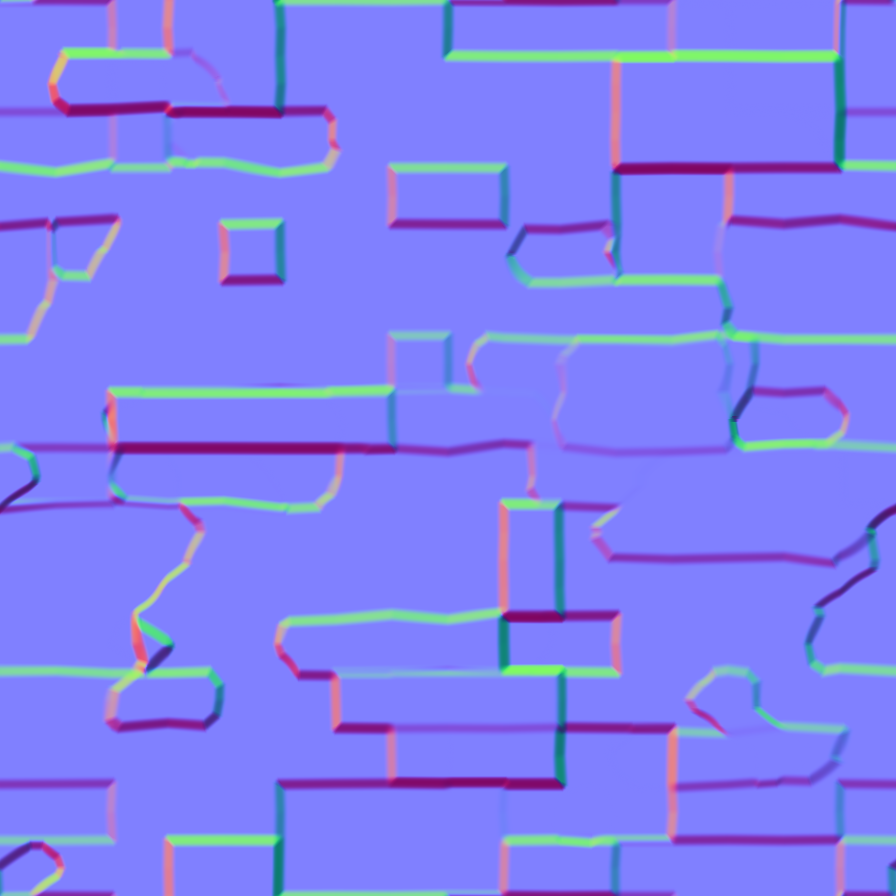
A Shadertoy shader for this texture map:

```glsl
// Tangent-space normal map of irregular stepped panels on a tiling grid.

const float GRID = 16.0;        // cells across the canvas
const int PANELS = 40;
const vec2 SLOTS = vec2(5.0, 8.0);
const float BEVEL = 0.21;       // bevel width in cells
const float SAMPLE_STEP = 0.05; // slope sampling offset in cells
const vec2 RELIEF = vec2(0.19, 0.27);

float hash(vec2 p) {
    return fract(sin(dot(p, vec2(127.1, 311.7))) * 43758.5453);
}

// Piecewise linear noise that repeats with the given period.
float kinkNoise(vec2 p, float period, float seed) {
    vec2 i = floor(p), f = fract(p);
    vec2 a = mod(i, period) + seed, b = mod(i + 1.0, period) + seed;
    return mix(mix(hash(a), hash(vec2(b.x, a.y)), f.x),
               mix(hash(vec2(a.x, b.y)), hash(b), f.x), f.y);
}

// Small bends that turn straight sides into uneven polylines.
vec2 bend(vec2 p) {
    vec2 n = vec2(kinkNoise(p * 2.0, GRID * 2.0, 3.7),
                  kinkNoise(p, GRID, 51.3));
    return (n - 0.5) * vec2(0.45, 0.22);
}

// Distance to a box whose corners are cut by differing amounts.
float cutBox(vec2 d, vec2 halfSize, float cut, float seed) {
    vec2 q = abs(d) - halfSize;
    float corner = hash(vec2(seed, 9.0) + step(0.0, d) * vec2(2.3, 4.1));
    float bevelCut = (q.x + q.y + cut * corner) * 0.7071;
    return max(max(q.x, q.y), bevelCut);
}

// Coverage of one panel; jog shifts its upper half sideways.
float panelMask(vec2 p, vec2 center, vec2 size, float jog, float cut, float seed) {
    vec2 d = mod(p - center + GRID * 0.5, GRID) - GRID * 0.5;
    d.x += jog * clamp(d.y * 1.3, -0.5, 0.5);
    float dist = cutBox(d, size * 0.5, cut, seed);
    return 1.0 - smoothstep(-0.5 * BEVEL, 0.5 * BEVEL, dist);
}

// Slope of the stacked panels, from heights at four nearby points.
vec2 panelSlope(vec2 p) {
    vec2 dx = vec2(SAMPLE_STEP, 0.0), dy = dx.yx;
    vec2 points[4] = vec2[4](p + dx, p - dx, p + dy, p - dy);
    vec2 bends[4];
    for (int k = 0; k < 4; k++) bends[k] = bend(points[k]);

    vec4 height = vec4(0.0);
    for (int i = 0; i < PANELS; i++) {
        // Shuffled order keeps the overlaps from running one way.
        float id = mod(float(i) * 17.0, float(PANELS));
        vec2 slot = vec2(mod(id, SLOTS.x), floor(id / SLOTS.x));
        vec2 jitter = vec2(hash(vec2(id, 1.0)), hash(vec2(id, 2.0)));
        vec2 size = 1.0 + floor(vec2(5.0, 2.4) * vec2(hash(vec2(id, 3.0)), hash(vec2(id, 4.0))));
        vec2 center = floor((slot + jitter) * GRID / SLOTS) + size * 0.5;

        // Crisp panels stay straight, loose ones bend and jog.
        float loose = step(0.35, hash(vec2(id, 5.0)));
        float jog = loose * step(1.5, size.y) * floor(hash(vec2(id, 6.0)) * 3.0 - 1.0);
        float cut = loose * 0.6;
        float side = hash(vec2(id, 7.0)) < 0.5 ? -1.0 : 1.0;
        float level = side * mix(0.35, 0.95, hash(vec2(id, 8.0)));

        for (int k = 0; k < 4; k++) {
            vec2 q = points[k] + bends[k] * mix(0.1, 1.0, loose);
            float mask = panelMask(q, center, size, jog, cut, id);
            height[k] = mix(height[k], level, mask);
        }
    }
    return vec2(height.x - height.y, height.w - height.z) / (2.0 * SAMPLE_STEP);
}

// Encodes a slope as a normal colour, darkening blue on steep bevels.
vec3 normalColor(vec2 slope) {
    vec2 tilt = slope * inversesqrt(1.0 + dot(slope, slope));
    float blue = 1.0 - 0.66 * pow(length(tilt), 1.6);
    return vec3(0.5 + 0.5 * tilt, blue);
}

void mainImage(out vec4 fragColor, in vec2 fragCoord) {
    vec2 p = fragCoord / iResolution.xy * GRID;
    fragColor = vec4(normalColor(panelSlope(p) * RELIEF), 1.0);
}
```
